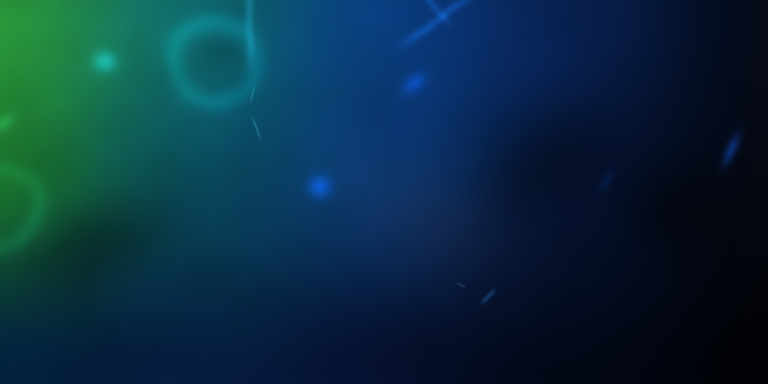
This background is drawn by a Shadertoy shader. Its source:

```glsl
// Hazy nebula gradient from green through blue to black, with soft lights, rings and thin wisps.

float hash(vec2 p) {
    p = fract(p * vec2(0.1031, 0.1137));
    p += dot(p, p.yx + 33.33);
    return fract((p.x + p.y) * p.x * 17.0);
}

float noise(vec2 p) {
    vec2 i = floor(p), f = fract(p);
    f = f * f * (3.0 - 2.0 * f);
    return mix(mix(hash(i), hash(i + vec2(1, 0)), f.x),
               mix(hash(i + vec2(0, 1)), hash(i + vec2(1, 1)), f.x), f.y);
}

float fbm(vec2 p) {
    float sum = 0.0, amp = 0.5;
    for (int i = 0; i < 5; i++) {
        sum += amp * noise(p);
        p = mat2(1.6, 1.2, -1.2, 1.6) * p + 7.3;
        amp *= 0.5;
    }
    return sum;
}

// Smooth blend of five colours spaced evenly over x = 0..2
vec3 ramp(float x, vec3 stops[5]) {
    vec3 sum = vec3(0.0);
    float total = 0.0;
    for (int i = 0; i < 5; i++) {
        float d = x * 2.0 - float(i);
        float w = exp(-2.6 * d * d);
        sum += w * stops[i];
        total += w;
    }
    return sum / total;
}

// Gaussian light, stretched along a tilted axis
float glow(vec2 p, vec2 size, float angle) {
    float c = cos(angle), s = sin(angle);
    vec2 q = vec2(c * p.x + s * p.y, c * p.y - s * p.x) / size;
    return exp(-dot(q, q));
}

float ring(vec2 p, float radius, float width) {
    float d = (length(p) - radius) / width;
    return exp(-d * d);
}

// Soft line that fades towards both ends
float wisp(vec2 p, vec2 a, vec2 b, float width) {
    vec2 ab = b - a;
    float t = clamp(dot(p - a, ab) / dot(ab, ab), 0.0, 1.0);
    float d = length(p - a - t * ab) / width;
    return exp(-d * d) * smoothstep(0.0, 0.3, t) * smoothstep(1.0, 0.7, t);
}

void mainImage(out vec4 fragColor, in vec2 fragCoord) {
    vec2 p = fragCoord / iResolution.y;
    p.x = fragCoord.x / iResolution.x * 2.0;
    float cloud = fbm(p * 3.2 + 4.0);
    vec2 warp = vec2(cloud, fbm(p * 3.2 + 19.0)) - 0.48;
    vec2 q = p + 0.12 * warp;

    // Colour field: three horizontal ramps blended by height
    vec3 top = ramp(q.x, vec3[5](vec3(0.16, 0.58, 0.20), vec3(0.05, 0.41, 0.43),
        vec3(0.03, 0.22, 0.47), vec3(0.03, 0.12, 0.30), vec3(0.01, 0.03, 0.08)));
    vec3 middle = ramp(q.x, vec3[5](vec3(0.09, 0.43, 0.15), vec3(0.03, 0.28, 0.36),
        vec3(0.04, 0.20, 0.41), vec3(0.02, 0.07, 0.19), vec3(0.01, 0.02, 0.05)));
    vec3 bottom = ramp(q.x, vec3[5](vec3(0.01, 0.12, 0.22), vec3(0.02, 0.11, 0.25),
        vec3(0.02, 0.06, 0.17), vec3(0.01, 0.03, 0.09), vec3(0.00, 0.005, 0.015)));
    vec3 col = mix(bottom, middle, smoothstep(0.02, 0.56, q.y));
    col = mix(col, top, smoothstep(0.45, 0.95, q.y));

    // Cloud shading and broad dark or pale patches
    col *= 0.8 + 0.42 * cloud;
    col *= 1.0 - 0.3 * glow(p - vec2(0.22, 0.36), vec2(0.20, 0.10), 0.3);
    col *= 1.0 - 0.3 * glow(p - vec2(1.45, 0.58), vec2(0.22, 0.12), 0.5);
    col *= 1.0 - 0.4 * glow(p - vec2(1.76, 0.46), vec2(0.14, 0.12), 0.0);
    col += vec3(0.035, 0.02, 0.02) * glow(p - vec2(1.13, 0.42), vec2(0.2, 0.13), -0.4);
    col += vec3(0.02, 0.01, 0.0) * smoothstep(1.9, 2.0, p.x) * p.y;

    // Rings broken up by the clouds
    vec2 bent = p + 0.06 * warp;
    float broken = 0.5 + cloud;
    col += vec3(0.0, 0.10, 0.11) * broken * ring(bent - vec2(0.56, 0.84), 0.105, 0.028);
    col *= 1.0 - 0.12 * glow(p - vec2(0.57, 0.86), vec2(0.07, 0.04), 0.0);
    col += vec3(0.01, 0.07, 0.05) * broken * ring(bent - vec2(0.0, 0.46), 0.11, 0.025);

    // Soft lights
    col += vec3(0.02, 0.24, 0.32) * glow(p - vec2(0.273, 0.839), vec2(0.031, 0.027), 0.0);
    col += vec3(0.01, 0.13, 0.40) * glow(p - vec2(0.833, 0.514), vec2(0.029), 0.0);
    col += vec3(0.01, 0.09, 0.28) * glow(p - vec2(1.079, 0.783), vec2(0.032, 0.02), 0.7);
    col += vec3(0.03, 0.15, 0.36) * glow(p - vec2(1.904, 0.61), vec2(0.042, 0.014), 1.15);
    col += vec3(0.04, 0.14, 0.10) * glow(p - vec2(0.01, 0.68), vec2(0.028, 0.018), 0.6);
    col += vec3(0.0, 0.04, 0.11) * glow(p - vec2(1.58, 0.53), vec2(0.03, 0.012), 1.0);

    // Wisps along the top, then fine scratches
    col += vec3(0.03, 0.11, 0.13) * wisp(bent, vec2(0.64, 1.08), vec2(0.65, 0.80), 0.012);
    col += vec3(0.02, 0.09, 0.18) * wisp(bent, vec2(1.27, 1.03), vec2(1.03, 0.86), 0.012);
    col += vec3(0.02, 0.07, 0.14) * wisp(bent, vec2(1.08, 1.04), vec2(1.20, 0.92), 0.01);
    col += vec3(0.08, 0.14, 0.14) * wisp(p, vec2(0.655, 0.70), vec2(0.682, 0.63), 0.003);
    col += vec3(0.05, 0.10, 0.10) * wisp(p, vec2(0.663, 0.78), vec2(0.652, 0.73), 0.003);
    col += vec3(0.05, 0.13, 0.19) * wisp(p, vec2(1.25, 0.205), vec2(1.293, 0.25), 0.006);
    col += vec3(0.07, 0.12, 0.15) * wisp(p, vec2(1.188, 0.264), vec2(1.215, 0.25), 0.003);

    // Slight dither against banding
    col += (hash(fragCoord) - 0.5) / 255.0;
    fragColor = vec4(clamp(col, 0.0, 1.0), 1.0);
}
```
